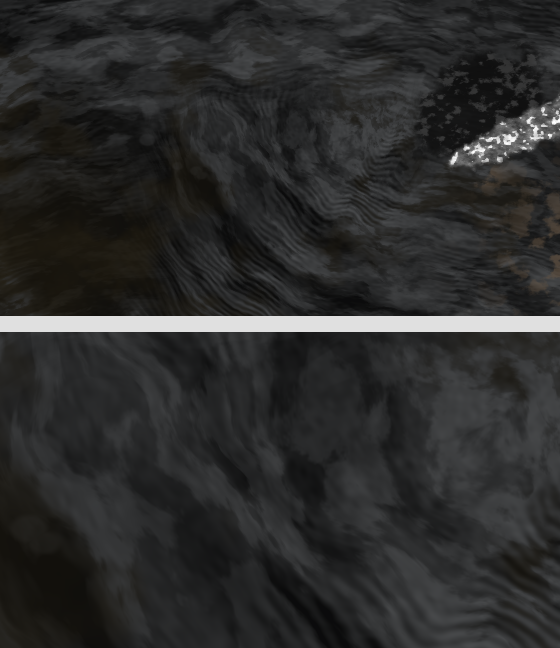
Top: the whole. Bottom: its middle third, enlarged.
Give the GLSL for this texture, as a Shadertoy shader.

```glsl
float hash(vec2 p) {
    vec3 q = fract(vec3(p.xyx) * 0.1031);
    q += dot(q, q.yzx + 33.33);
    return fract((q.x + q.y) * q.z);
}

float noise(vec2 p) {
    vec2 i = floor(p), f = fract(p);
    f = f * f * (3.0 - 2.0 * f);
    return mix(mix(hash(i), hash(i + vec2(1, 0)), f.x),
               mix(hash(i + vec2(0, 1)), hash(i + vec2(1, 1)), f.x), f.y);
}

float fbm(vec2 p) {
    float sum = 0.0, amp = 0.5;
    for (int i = 0; i < 5; i++) {
        sum += amp * noise(p);
        p = mat2(1.9, 0.5, -0.5, 1.9) * p + 17.3;
        amp *= 0.52;
    }
    return sum;
}

// Soft elliptical spot, 1 at its centre
float spot(vec2 p, vec2 centre, vec2 size) {
    vec2 d = (p - centre) / size;
    return exp(-dot(d, d));
}

float segmentDistance(vec2 p, vec2 a, vec2 b) {
    vec2 d = b - a;
    return length(p - a - d * clamp(dot(p - a, d) / dot(d, d), 0.0, 1.0));
}

// Water surface tone; x runs along the flow and y across it
float surface(vec2 flow, float rippleAmount) {
    vec2 warp = vec2(noise(flow * 9.0), noise(flow * 9.0 + 40.0)) - 0.5;
    vec2 q = flow + warp * 0.05;
    float broad = fbm(q * vec2(4.5, 13.0) + 5.0);
    float flakes = fbm(q * vec2(13.0, 36.0) + 60.0);
    float grain = noise(flow * vec2(60.0, 150.0));
    float patches = smoothstep(0.4, 0.62, broad) - 0.5;
    float glints = smoothstep(0.44, 0.6, flakes) - 0.5;
    float zone = smoothstep(0.45, 0.65, noise(flow * vec2(4.0, 6.0) + 90.0));
    float ripples = sin(q.y * 330.0 + 7.0 * noise(flow * 12.0)) * zone;
    return 0.36 * patches + 0.25 * glints + 0.16 * (grain - 0.5)
         + rippleAmount * ripples;
}

// Dark curved trough along a circle
float trough(float radius, float target, float width) {
    float d = (radius - target) / width;
    return exp(-d * d);
}

// Scattered pale round reflections
float paleDiscs(vec2 p) {
    float cover = 0.0;
    for (int i = 0; i < 9; i++) {
        float k = float(i);
        vec2 centre = vec2(0.4, 0.42) + vec2(0.3, 0.28) * vec2(hash(vec2(k, 3.0)), hash(vec2(k, 8.0)));
        float radius = mix(0.012, 0.026, hash(vec2(k, 14.0)));
        float d = length((p - centre) * vec2(0.85, 1.15));
        cover = max(cover, 1.0 - smoothstep(radius - 0.005, radius + 0.004, d));
    }
    return cover;
}

vec3 waterColour(vec2 p) {
    // Swirling flow in the middle, level flow elsewhere
    vec2 d = p - vec2(1.35, 0.83);
    float radius = length(d) + 0.05 * (fbm(p * 5.0) - 0.5);
    vec2 swirl = vec2(atan(d.x, -d.y) * 0.75, radius);
    vec2 level = vec2(p.x, p.y - 0.2 * p.x + 0.1 * p.x * p.x);
    float swirling = smoothstep(0.3, 0.65, p.x) * (1.0 - smoothstep(1.15, 1.5, p.x))
                   * (1.0 - smoothstep(0.55, 0.8, p.y));
    float tone = mix(surface(level, 0.07), surface(swirl, 0.14), swirling);

    // Broad light and shade
    float shade = 0.47 + 0.06 * smoothstep(0.8, 1.4, p.x);
    shade -= 0.34 * spot(p, vec2(0.42, 0.27), vec2(0.34, 0.33));
    shade -= 0.2 * spot(p, vec2(0.0, 0.3), vec2(0.3, 0.35));
    shade -= 0.15 * spot(p, vec2(0.02, 0.95), vec2(0.25, 0.15));
    shade += 0.1 * spot(p, vec2(0.5, 0.78), vec2(0.4, 0.12));
    float troughs = trough(radius, 0.82, 0.025) + trough(radius, 0.68, 0.04);
    shade -= 0.3 * troughs * swirling * (1.0 - smoothstep(0.4, 0.6, p.y));
    tone *= mix(0.7, 1.0, smoothstep(0.1, 0.45, shade));
    tone = mix(shade + tone, 0.68, 0.4 * paleDiscs(p));
    vec3 colour = mix(0.045, 0.305, clamp(tone, 0.0, 1.1)) * vec3(0.98, 1.0, 1.02);

    // Brown bed showing through
    float bed = spot(p, vec2(0.1, 0.16), vec2(0.32, 0.36));
    bed += 0.6 * smoothstep(0.54, 0.7, fbm(p * 5.0 + 30.0));
    vec3 brown = vec3(0.13, 0.108, 0.06) * (0.6 + 0.7 * fbm(p * 9.0));
    colour = mix(colour, brown, 0.65 * clamp(bed, 0.0, 1.0) * (1.0 - smoothstep(0.3, 0.75, tone)));

    // Tan pebbles near the right edge
    float shore = spot(p, vec2(1.8, 0.2), vec2(0.22, 0.26)) + spot(p, vec2(1.53, 0.44), vec2(0.06, 0.04));
    float pebbles = smoothstep(0.5, 0.65, fbm(p * vec2(17.0, 22.0) + 8.0));
    return mix(colour, vec3(0.4, 0.33, 0.26), 0.65 * shore * pebbles);
}

vec3 addRock(vec3 colour, vec2 p) {
    float rough = fbm(p * 22.0) - 0.5;
    vec2 d = (p - vec2(1.53, 0.66)) * mat2(0.85, 0.53, -0.53, 0.85);
    float body = length(d / vec2(0.23, 0.17)) + 0.6 * rough;
    float facets = smoothstep(0.48, 0.7, fbm(p * vec2(38.0, 55.0)));
    vec3 wetDark = vec3(0.055 + 0.16 * facets);
    colour = mix(colour, wetDark, 0.85 * (1.0 - smoothstep(0.8, 1.1, body)));

    // Wet face catching the light
    float along = smoothstep(1.4, 1.65, p.x);
    float face = segmentDistance(p, vec2(1.43, 0.485), vec2(1.8, 0.65)) - mix(0.02, 0.055, along);
    float lit = 1.0 - smoothstep(-0.015, 0.012, face + 0.06 * rough);
    float sheen = fbm(p * vec2(50.0, 75.0) + 12.0);
    float sparkle = smoothstep(0.64, 0.8, noise(p * vec2(85.0, 110.0)) * 0.6 + sheen * 0.55);
    vec3 wetLight = vec3(0.14 + 0.5 * sheen + 0.45 * sparkle);
    return mix(colour, wetLight, lit);
}

void mainImage(out vec4 fragColor, in vec2 fragCoord) {
    vec2 p = fragCoord / iResolution.y;
    vec3 colour = addRock(waterColour(p), p);
    fragColor = vec4(clamp(colour, 0.0, 1.0), 1.0);
}
```
